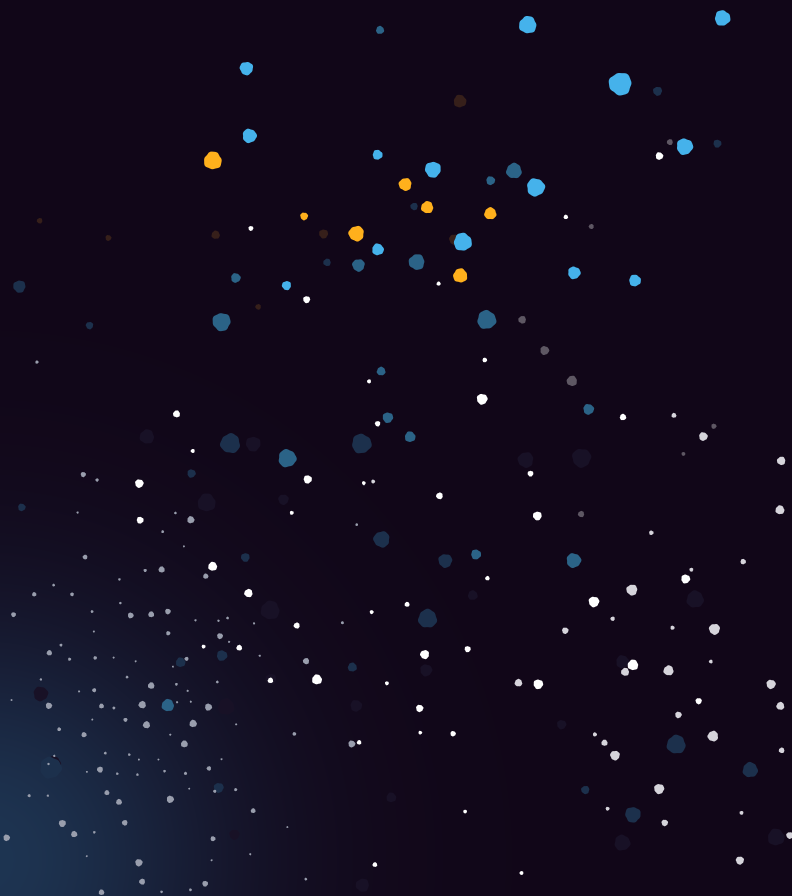
Give the GLSL for this background, as a Shadertoy shader.

```glsl
// Night field of scattered coloured dots and fine stars over a corner glow.

// Lengths are fractions of the canvas height.
struct Dots {
    vec3 colour;
    float cells;   // grid cells per canvas height
    float share;   // chance of a dot at the centre of the cluster
    vec2 radius;   // smallest, largest
    vec2 centre;   // middle of the cluster
    vec2 spread;   // gaussian half-widths of the cluster
};

const vec3 NIGHT = vec3(0.067, 0.024, 0.094);
const vec3 GLOW = vec3(0.115, 0.205, 0.32);
const vec2 GLOW_CENTRE = vec2(-0.02, 0.04);
const float GLOW_SIZE = 0.27;
const float EDGE_WOBBLE = 0.05;
const float SIZE_BIAS = 1.7;   // above 1 favours small dots

const Dots FAINT  = Dots(vec3(0.095, 0.065, 0.15), 11.0, 0.70, vec2(0.005, 0.011), vec2(0.45, 0.25), vec2(0.40, 0.30));
const Dots DUSK   = Dots(vec3(0.11, 0.19, 0.30),    9.0, 0.45, vec2(0.004, 0.012), vec2(0.40, 0.45), vec2(0.50, 0.50));
const Dots BROWN  = Dots(vec3(0.21, 0.12, 0.10),   10.0, 0.65, vec2(0.003, 0.009), vec2(0.30, 0.70), vec2(0.25, 0.15));
const Dots GREY   = Dots(vec3(0.37, 0.34, 0.39),   13.0, 0.75, vec2(0.002, 0.006), vec2(0.82, 0.62), vec2(0.15, 0.20));
const Dots STEEL  = Dots(vec3(0.17, 0.39, 0.53),    9.0, 0.90, vec2(0.004, 0.012), vec2(0.45, 0.60), vec2(0.22, 0.25));
const Dots DUST   = Dots(vec3(0.60, 0.62, 0.68),   40.0, 0.95, vec2(0.001, 0.004), vec2(0.16, 0.20), vec2(0.14, 0.20));
const Dots SILVER = Dots(vec3(0.84, 0.83, 0.86),   18.0, 0.90, vec2(0.002, 0.006), vec2(0.85, 0.20), vec2(0.22, 0.25));
const Dots WHITE  = Dots(vec3(1.0),                16.0, 0.70, vec2(0.002, 0.006), vec2(0.46, 0.37), vec2(0.23, 0.28));
const Dots AMBER  = Dots(vec3(1.0, 0.69, 0.11),    14.0, 0.80, vec2(0.004, 0.010), vec2(0.42, 0.77), vec2(0.20, 0.10));
const Dots SKY    = Dots(vec3(0.27, 0.70, 0.92),    9.0, 0.85, vec2(0.005, 0.013), vec2(0.55, 0.82), vec2(0.50, 0.20));

// Four random values in 0..1 from an integer cell and a layer seed.
vec4 hash4(vec2 cell, int seed) {
    uvec4 v = uvec4(ivec4(ivec2(cell), seed, seed * 7 + 3));
    v = v * 1664525u + 1013904223u;
    v += v.yzxy * v.wxyz;
    v ^= v >> 16u;
    v += v.yzxy * v.wxyz;
    return vec4(v >> 8u) / 16777216.0;
}

// Paints one cluster: at most one dot per cell, kept inside its cell.
vec3 paintDots(vec3 base, vec2 p, Dots d, int seed) {
    vec2 cell = floor(p * d.cells);
    vec4 rnd = hash4(cell, seed);
    float radius = mix(d.radius.x, d.radius.y, pow(rnd.z, SIZE_BIAS));

    float margin = min(1.2 * radius * d.cells, 0.5);
    vec2 dotCentre = (cell + mix(vec2(margin), vec2(1.0 - margin), rnd.xy)) / d.cells;
    vec2 offset = (dotCentre - d.centre) / d.spread;
    float present = step(rnd.w, d.share * exp(-dot(offset, offset)));

    // Slightly uneven outline, smoothed over one pixel.
    vec2 q = p - dotCentre;
    float angle = atan(q.y, q.x + 1e-6);
    float wobble = sin(3.0 * angle + 40.0 * rnd.x) + 0.6 * sin(7.0 * angle + 40.0 * rnd.y);
    float dist = length(q) - radius * (1.0 + EDGE_WOBBLE * wobble);
    float cover = clamp(0.5 - dist * iResolution.y, 0.0, 1.0);
    return mix(base, d.colour, cover * present);
}

void mainImage(out vec4 fragColor, in vec2 fragCoord) {
    vec2 p = fragCoord / iResolution.y;

    // Corner glow
    vec2 g = (p - GLOW_CENTRE) / GLOW_SIZE;
    vec3 col = mix(NIGHT, GLOW, exp(-dot(g, g)));

    // Dim dots behind, bright ones in front
    col = paintDots(col, p, FAINT, 1);
    col = paintDots(col, p, DUSK, 2);
    col = paintDots(col, p, BROWN, 3);
    col = paintDots(col, p, GREY, 4);
    col = paintDots(col, p, STEEL, 5);
    col = paintDots(col, p, DUST, 6);
    col = paintDots(col, p, SILVER, 7);
    col = paintDots(col, p, WHITE, 8);
    col = paintDots(col, p, AMBER, 9);
    col = paintDots(col, p, SKY, 10);

    fragColor = vec4(col, 1.0);
}
```
